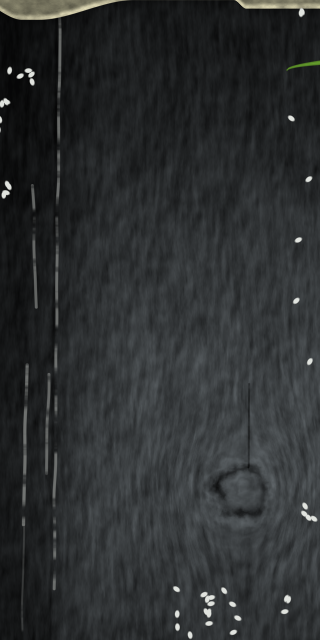
Give the GLSL for this texture, as a Shadertoy shader.

```glsl
// Dark worn wooden board with scratches, a knot, scattered seeds, pale dish rims and a green stem.

const vec3 WOOD_TINT = vec3(0.94, 1.0, 1.035);
const vec3 SCRATCH_COLOR = vec3(0.52, 0.53, 0.52);
const vec3 SEED_COLOR = vec3(0.88, 0.89, 0.87);
const vec3 RIM_COLOR = vec3(0.74, 0.72, 0.60);
const vec3 DISH_COLOR = vec3(0.45, 0.44, 0.36);
const vec3 STEM_COLOR = vec3(0.36, 0.56, 0.16);
const vec2 KNOT_CENTER = vec2(0.755, 0.465);
const vec2 KNOT_SIZE = vec2(0.085, 0.092);
const vec2 SEED_SIZE = vec2(0.0115, 0.0072);
const float GRAIN_STRENGTH = 0.085;
const float RELIEF_STRENGTH = 0.12;

// Seed clusters: center.xy, half spread.xy
const vec4 CLUSTERS[8] = vec4[8](
    vec4(0.065, 1.76, 0.040, 0.030), vec4(0.010, 1.64, 0.018, 0.050),
    vec4(0.022, 1.40, 0.012, 0.045), vec4(0.645, 0.09, 0.110, 0.080),
    vec4(0.640, 0.09, 0.025, 0.060), vec4(0.900, 0.09, 0.025, 0.040),
    vec4(0.960, 0.38, 0.025, 0.045), vec4(0.940, 1.95, 0.030, 0.030));
const int CLUSTER_COUNT[8] = int[8](5, 5, 4, 9, 7, 3, 4, 2);

float hash(vec2 p) {
    vec3 q = fract(vec3(p.xyx) * 0.1031);
    q += dot(q, q.yzx + 33.33);
    return fract((q.x + q.y) * q.z);
}

float noise(vec2 p) {
    vec2 i = floor(p), f = fract(p);
    f = f * f * (3.0 - 2.0 * f);
    return mix(mix(hash(i), hash(i + vec2(1, 0)), f.x),
               mix(hash(i + vec2(0, 1)), hash(i + vec2(1, 1)), f.x), f.y);
}

float fbm(vec2 p) {
    float sum = 0.0, amp = 0.5;
    for (int i = 0; i < 4; i++) {
        sum += amp * noise(p);
        p = p * 2.03 + 17.3;
        amp *= 0.5;
    }
    return sum / 0.9375;
}

// Broken vertical line from a (bottom) to b (top)
float scratch(vec2 p, vec2 a, vec2 b, float width, float wear, float aa) {
    float t = clamp((p.y - a.y) / (b.y - a.y), 0.0, 1.0);
    float wobble = 0.006 * (noise(vec2(p.y * 9.0, a.x * 90.0)) - 0.5);
    float d = length(p - mix(a, b, t) - vec2(wobble, 0.0));
    float worn = smoothstep(wear, wear + 0.3, fbm(vec2(a.x * 70.0, p.y * 22.0)));
    return worn * (1.0 - smoothstep(width - aa, width + aa, d));
}

float seed(vec2 p, vec2 center, float id, float aa) {
    float angle = 6.283 * hash(vec2(id, 4.7));
    float c = cos(angle), s = sin(angle);
    vec2 q = mat2(c, -s, s, c) * (p - center) / SEED_SIZE;
    float d = (length(q) - 1.0) * SEED_SIZE.y;
    return 1.0 - smoothstep(-aa, aa, d);
}

float allSeeds(vec2 p, float aa) {
    float mask = 0.0;
    for (int k = 0; k < 8; k++)
        for (int i = 0; i < CLUSTER_COUNT[k]; i++) {
            float id = float(k * 16 + i) + 3.0;
            vec2 jitter = vec2(hash(vec2(id, 1.3)), hash(vec2(id, 9.1))) * 2.0 - 1.0;
            mask = max(mask, seed(p, CLUSTERS[k].xy + CLUSTERS[k].zw * jitter, id, aa));
        }
    // Loose column along the right side
    for (int i = 0; i < 5; i++) {
        float id = float(i) + 201.0;
        vec2 center = vec2(0.94 + 0.03 * sin(id * 2.4), 1.63 - 0.19 * float(i));
        mask = max(mask, seed(p, center, id, aa));
    }
    return mask;
}

float woodTone(vec2 p) {
    // Broad light: dark top and left, brighter lower right
    float tone = mix(0.235, 0.10, smoothstep(0.45, 2.0, p.y));
    tone *= mix(0.72, 1.0, smoothstep(-0.1, 0.45, p.y));
    tone *= mix(0.42, 1.0, smoothstep(0.02, 0.34, p.x));
    vec2 glow = (p - vec2(0.82, 0.55)) / vec2(0.35, 0.45);
    tone += 0.045 * exp(-dot(glow, glow));
    tone += 0.03 * exp(-pow((p.y - 1.2) / 0.4, 2.0)) * smoothstep(0.2, 0.5, p.x);

    // Fibres bend around the knot
    vec2 k = (p - KNOT_CENTER) / KNOT_SIZE;
    vec2 g = p - vec2(0.07 * k.x * exp(-0.22 * dot(k, k)), 0.0);
    g.x += 0.025 * fbm(p * vec2(5.0, 3.0));
    float fibre = fbm(g * vec2(95.0, 13.0)) - 0.5;
    float blotch = fbm(g * vec2(14.0, 8.0) + 5.0) - 0.5;
    vec2 r = g * vec2(48.0, 20.0);
    float relief = fbm(r) - fbm(r + vec2(0.5, -0.4));
    float gain = 0.35 + 3.0 * tone;
    tone += gain * (GRAIN_STRENGTH * (1.3 * fibre + blotch) + RELIEF_STRENGTH * relief);

    // Knot: ragged dark ring with a lit lip
    float radius = length(k) + 0.7 * (fbm(p * 26.0) - 0.5);
    float fade = exp(-0.35 * dot(k, k));
    tone -= 0.13 * exp(-pow((radius - 0.82) / 0.12, 2.0)) * (0.4 + noise(p * 40.0));
    tone += 0.09 * exp(-pow((radius - 1.08) / 0.12, 2.0)) * noise(p * 33.0);
    tone += 0.025 * fade * sin(radius * 17.0);
    return tone;
}

void mainImage(out vec4 fragColor, in vec2 fragCoord) {
    vec2 p = fragCoord / iResolution.xy * vec2(1.0, 2.0);
    float aa = 1.5 / iResolution.y;

    // Board, plank seam and crack above the knot
    float tone = woodTone(p);
    float seamX = mix(0.166, 0.187, p.y * 0.5);
    tone -= 0.045 * exp(-pow((p.x - seamX + 0.009) / 0.006, 2.0));
    tone -= 0.11 * scratch(p, vec2(0.775, 0.54), vec2(0.777, 0.80), 0.003, 0.1, aa);
    vec3 color = WOOD_TINT * max(tone, 0.025);

    // Worn paint
    float worn = 0.75 * scratch(p, vec2(0.167, 0.16), vec2(0.186, 1.96), 0.0045, 0.32, aa);
    worn = max(worn, 0.7 * scratch(p, vec2(0.112, 1.04), vec2(0.102, 1.42), 0.0045, 0.28, aa));
    worn = max(worn, 0.8 * scratch(p, vec2(0.072, 0.36), vec2(0.084, 0.86), 0.0050, 0.28, aa));
    worn = max(worn, 0.7 * scratch(p, vec2(0.146, 0.52), vec2(0.153, 0.83), 0.0045, 0.30, aa));
    worn = max(worn, 0.3 * scratch(p, vec2(0.068, 0.02), vec2(0.073, 0.36), 0.0030, 0.30, aa));
    color = mix(color, SCRATCH_COLOR, worn);

    // Green stem
    float along = clamp((p.x - 0.898) / 0.102, 0.0, 1.0);
    float stem = abs(p.y - 1.781 - 0.023 * sqrt(along)) - 0.003 - 0.004 * along;
    float stemMask = (1.0 - smoothstep(-aa, aa, stem)) * smoothstep(0.892, 0.900, p.x);
    color = mix(color, STEM_COLOR * (0.85 + 40.0 * max(-stem, 0.0)), stemMask);

    // Dish rims along the top edge
    float leftDepth = 0.062 * smoothstep(-0.08, 0.07, p.x) * (1.0 - smoothstep(0.12, 0.42, p.x));
    float rightDepth = 0.027 * smoothstep(0.73, 0.77, p.x);
    float inside = p.y - 2.0 + max(leftDepth, rightDepth);
    color *= 1.0 - 0.4 * exp(-max(-inside, 0.0) / 0.02);
    vec3 dish = mix(RIM_COLOR, DISH_COLOR, smoothstep(0.006, 0.022, inside));
    dish *= 0.7 + 0.6 * fbm(p * vec2(35.0, 50.0));
    color = mix(color, dish, smoothstep(-aa, aa, inside));

    color = mix(color, SEED_COLOR, allSeeds(p, aa));
    fragColor = vec4(color, 1.0);
}
```
